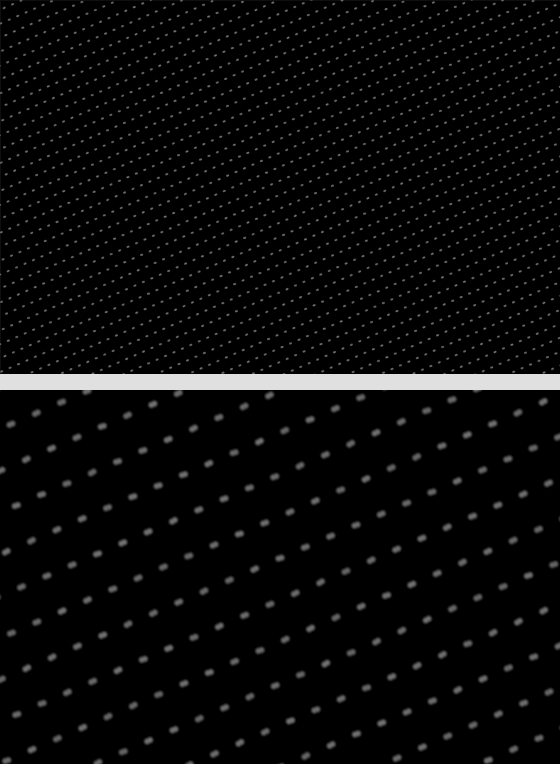
Top, the full canvas; bottom, a detail of the centre.
A WebGL 2 fragment shader for this pattern:

```glsl
#version 300 es
precision highp float;
// Small soft grey dashes on black, set on a rectangular grid that is tilted
// so its rows climb to the right. Each cell holds one capsule distance field
// with slight hashed changes; a faint hairline runs along the top and left.

uniform vec2 u_resolution;
out vec4 outColor;

// Lengths are fractions of the canvas height.
const float TILT = 0.4102;                   // row angle in radians
const vec2 PITCH = vec2(0.02461, 0.03418);   // spacing along and across rows
const vec2 ANCHOR = vec2(0.0, 0.0168);       // one dash centre, from mid canvas
const float DASH_HALF = 0.0014;              // half length of the capsule core
const float DASH_RADIUS = 0.0025;
const float DASH_BLUR = 0.0021;
const float HAIRLINE = 0.0018;
const vec3 BACKGROUND = vec3(0.0);
const vec3 DASH_GREY = vec3(0.42);
const vec3 EDGE_GREY = vec3(0.08);

float hash(vec2 p) {
    return fract(sin(dot(p, vec2(127.1, 311.7))) * 43758.5453);
}

vec2 rotate(vec2 p, float angle) {
    float c = cos(angle), s = sin(angle);
    return vec2(c * p.x + s * p.y, c * p.y - s * p.x);
}

float capsuleDistance(vec2 p, float halfLength, float radius) {
    p.x -= clamp(p.x, -halfLength, halfLength);
    return length(p) - radius;
}

// Coverage of the inside of a distance field with a soft edge.
float coverage(float d, float blur) {
    return 1.0 - smoothstep(-blur, blur, d);
}

// One dash per grid cell, slightly varied in angle and brightness.
float dashField(vec2 p, vec2 pitch, float blur) {
    vec2 cell = floor(p / pitch + 0.5);
    vec2 local = p - cell * pitch;
    float turn = 0.3 * (hash(cell) - 0.5);
    float tone = mix(0.92, 1.05, hash(cell + 19.7));
    float d = capsuleDistance(rotate(local, turn), DASH_HALF, DASH_RADIUS);
    return tone * coverage(d, blur);
}

void main() {
    float pixel = 1.0 / u_resolution.y;
    vec2 canvas = gl_FragCoord.xy * pixel;
    vec2 size = u_resolution * pixel;

    // Tilted grid of dashes
    vec2 grid = rotate(canvas - 0.5 * size - ANCHOR, TILT);
    float dash = dashField(grid, PITCH, max(DASH_BLUR, 0.7 * pixel));

    // Hairline on the top and left edges
    float edgeDistance = min(canvas.x, size.y - canvas.y);
    float edge = coverage(edgeDistance - HAIRLINE, 0.5 * pixel);

    vec3 color = mix(BACKGROUND, EDGE_GREY, edge);
    color = max(color, DASH_GREY * dash);
    outColor = vec4(color, 1.0);
}
```
